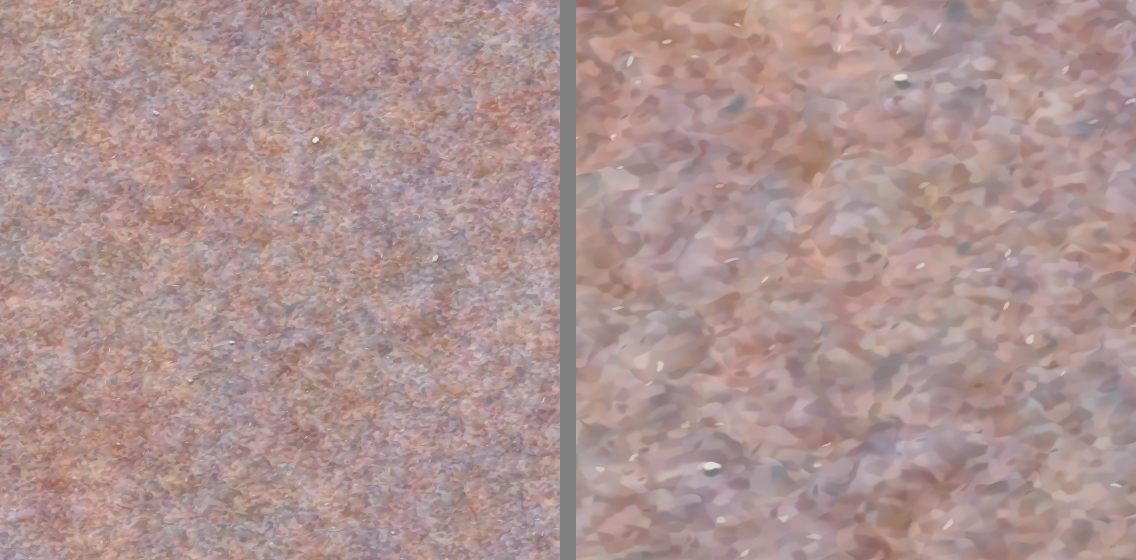
Left, the full canvas; right, a detail of the centre.
Reproduce this texture procedurally as a WebGL 1 fragment shader.

```glsl
precision highp float;
// Weathered pinkish stone: warm and lilac mottling under a fine, slightly
// streaked grain, with soft stains, blue-grey pits and tiny bright flecks.
// Blended cellular noise makes the mottling; jittered ellipses make the marks.

uniform vec2 u_resolution;

const vec3 STONE = vec3(0.684, 0.580, 0.573);
const vec3 LILAC = vec3(0.68, 0.62, 0.67);
const vec3 RUST = vec3(0.66, 0.47, 0.41);
const vec3 PIT = vec3(0.43, 0.45, 0.49);
const vec3 CREVICE = vec3(0.47, 0.36, 0.35);
const vec3 FLECK = vec3(0.90, 0.85, 0.82);
const vec3 CHIP = vec3(0.95, 0.93, 0.88);

const vec3 LIGHT_AXIS = vec3(0.92, 1.0, 1.0);    // dark to light
const vec3 WARM_AXIS = vec3(0.40, -0.08, -0.65); // lilac to ochre
const vec3 RED_AXIS = vec3(0.25, -0.30, -0.10);  // grey to rose
const float GRAIN_STRETCH = 1.45;  // width of a grain over its height
const float GRAIN_TILT = -0.16;    // slope of the grain, in radians
const float FLECK_TILT = -0.55;    // mean slope of the marks
const float TILT_SPREAD = 1.3;

vec3 hash3(vec2 p) {
  vec3 q = fract(p.xyx * vec3(0.1031, 0.1030, 0.0973));
  q += dot(q, q.yxz + 33.33);
  return fract((q.xxy + q.yzz) * q.zyx);
}

mat2 rotation(float a) {
  float c = cos(a), s = sin(a);
  return mat2(c, -s, s, c);
}

// Cellular noise: three random values per cell, blended by distance, around 0.
vec3 mottle(vec2 p) {
  vec2 cell = floor(p);
  vec3 sum = vec3(0.0);
  float total = 0.0;
  for (int j = -1; j <= 1; j++) {
    for (int i = -1; i <= 1; i++) {
      vec2 id = cell + vec2(float(i), float(j));
      vec2 d = p - id - hash3(id + 71.0).xy;
      float w = exp(-6.5 * dot(d, d));
      sum += w * (hash3(id) - 0.5);
      total += w;
    }
  }
  return sum / total;
}

// Coverage of scattered ellipses; size is the half axes in cell units.
float scatter(vec2 uv, float cells, float share, vec2 size, float soft, float seed) {
  vec2 p = uv * cells;
  float pixel = cells / min(u_resolution.x, u_resolution.y);
  float mask = 0.0;
  for (int j = -1; j <= 1; j++) {
    for (int i = -1; i <= 1; i++) {
      vec2 id = floor(p) + vec2(float(i), float(j));
      vec3 place = hash3(id + seed);
      vec3 look = hash3(id + seed + 37.0);
      vec2 radii = size * mix(0.6, 1.3, look.x);
      float angle = FLECK_TILT + (look.y - 0.5) * TILT_SPREAD;
      vec2 d = rotation(-angle) * (p - id - place.xy);
      float edge = max(soft, 0.6 * pixel / radii.y);
      float shape = 1.0 - smoothstep(1.0 - edge, 1.0 + edge, length(d / radii));
      mask = max(mask, shape * step(place.z, share) * mix(0.5, 1.0, look.z));
    }
  }
  return mask;
}

void main() {
  vec2 uv = gl_FragCoord.xy / min(u_resolution.x, u_resolution.y);
  vec2 grainUv = rotation(-GRAIN_TILT) * uv / vec2(GRAIN_STRETCH, 1.0);

  // Mottling, from broad clouds to fine grain
  vec3 clouds = mottle(uv * 4.0 + 3.0);
  vec3 patches = mottle(uv * 11.0 + 19.0 + 0.8 * clouds.xy);
  vec3 blotches = mottle(grainUv * 32.0 + 43.0 + patches.yz);
  vec3 crumbs = mottle(grainUv * 80.0 + 87.0 + 1.2 * blotches.xz);
  vec3 grain = mottle(grainUv * 190.0 + 131.0 + 1.2 * crumbs.xy);

  float light = 0.04 * clouds.x + 0.05 * patches.x + 0.07 * blotches.x
              + 0.10 * crumbs.x + 0.16 * grain.x;
  float warm = 0.08 * clouds.y + 0.08 * patches.y + 0.09 * blotches.y
             + 0.07 * crumbs.y + 0.06 * grain.y;
  float red = 0.05 * clouds.z + 0.06 * patches.z + 0.07 * blotches.z
            + 0.07 * crumbs.z + 0.06 * grain.z;
  vec3 color = STONE + light * LIGHT_AXIS + warm * WARM_AXIS + red * RED_AXIS;

  // Soft stains with ragged outlines
  vec2 ragged = uv + 0.012 * blotches.xy + 0.010 * crumbs.yz;
  float lilac = scatter(ragged, 24.0, 0.32, vec2(0.36, 0.26), 0.8, 11.0);
  float rust = scatter(ragged, 21.0, 0.22, vec2(0.38, 0.22), 0.8, 53.0);
  color = mix(color, LILAC + light * LIGHT_AXIS, 0.45 * lilac);
  color = mix(color, RUST + light * LIGHT_AXIS, 0.36 * rust);

  // Pits and crevices
  vec2 rough = uv + 0.004 * crumbs.xy + 0.003 * grain.yz;
  float pits = scatter(rough, 19.0, 0.16, vec2(0.11, 0.085), 0.6, 97.0);
  float crevices = scatter(rough, 62.0, 0.16, vec2(0.20, 0.09), 0.6, 149.0);
  color = mix(color, PIT, 0.65 * pits);
  color = mix(color, CREVICE, 0.45 * crevices);

  // Bright flecks, and rare chips with a shadow below
  float flecks = scatter(rough, 58.0, 0.13, vec2(0.16, 0.065), 0.4, 211.0);
  float shadow = scatter(rough + vec2(-0.001, 0.004), 9.0, 0.09, vec2(0.042, 0.03), 0.5, 263.0);
  float chips = scatter(rough, 9.0, 0.09, vec2(0.042, 0.03), 0.3, 263.0);
  color = mix(color, FLECK, 0.75 * flecks);
  color = mix(color, PIT * 0.7, 0.6 * shadow);
  color = mix(color, CHIP, chips);

  gl_FragColor = vec4(clamp(color, 0.0, 1.0), 1.0);
}
```
